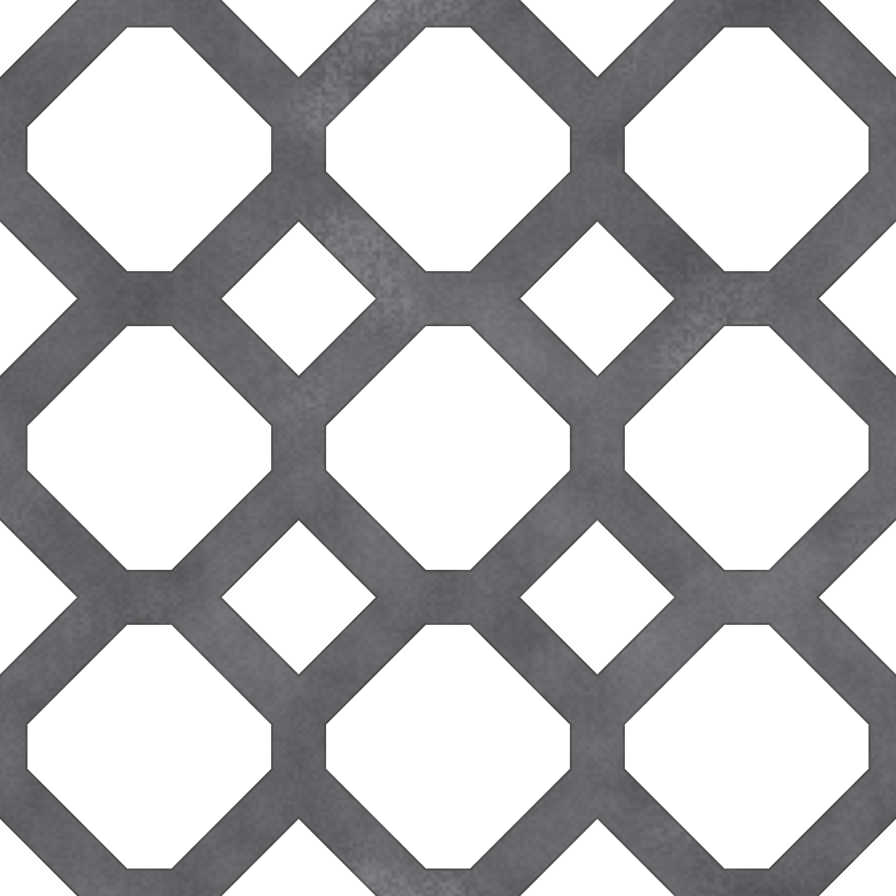
This pattern is drawn by a Shadertoy shader. Its source:

```glsl
// Lattice of worn grey stone bands around white clipped octagons and small diamonds.

const float REPEATS = 3.0;          // cells across and down
const float OCTAGON_HALF = 0.408;   // centre to flat side, in cells
const float OCTAGON_CUT = 0.482;    // |x| + |y| limit of the slanted sides
const float DIAMOND_HALF = 0.258;   // centre to diamond tip, in cells
const float EDGE_WIDTH = 0.007;     // dark rim of the stone, in cells
const vec3 WHITE = vec3(1.0);
const vec3 STONE_DARK = vec3(0.325, 0.325, 0.338);
const vec3 STONE_LIGHT = vec3(0.485, 0.483, 0.497);
const vec3 RIM = vec3(0.27, 0.27, 0.265);

float hash(vec2 p) {
    return fract(sin(dot(p, vec2(127.1, 311.7))) * 43758.5453);
}

// Value noise over the unit canvas that wraps after a whole number of cells.
float wrapNoise(vec2 uv, float cells, float seed) {
    vec2 p = uv * cells;
    vec2 i = floor(p);
    vec2 f = fract(p);
    f = f * f * (3.0 - 2.0 * f);
    vec2 a = mod(i, cells) + seed;
    vec2 b = mod(i + 1.0, cells) + seed;
    return mix(mix(hash(a), hash(vec2(b.x, a.y)), f.x),
               mix(hash(vec2(a.x, b.y)), hash(b), f.x), f.y);
}

float wrapFbm(vec2 uv, float cells, float seed) {
    float sum = 0.0;
    float weight = 0.5;
    for (int octave = 0; octave < 5; octave++) {
        sum += weight * wrapNoise(uv, cells, seed);
        cells *= 2.0;
        weight *= 0.5;
        seed += 17.0;
    }
    return sum / 0.96875;
}

float diamondDistance(vec2 q, float halfDiagonal) {
    return (q.x + q.y - halfDiagonal) * 0.70711;
}

// Signed distance to the white openings: positive on the stone.
float openingDistance(vec2 cell) {
    vec2 q = abs(cell);
    float octagon = max(max(q.x, q.y) - OCTAGON_HALF, diamondDistance(q, OCTAGON_CUT));
    float diamond = diamondDistance(0.5 - q, DIAMOND_HALF);
    return min(octagon, diamond);
}

vec3 stoneColor(vec2 uv) {
    float clouds = wrapFbm(uv, 7.0, 3.0);
    float mottling = wrapFbm(uv, 24.0, 41.0);
    float grain = wrapNoise(uv, 230.0, 7.0);

    // Broad clouds, finer mottling and grain
    float tone = 0.5 + 0.85 * (clouds - 0.5) + 0.5 * (mottling - 0.5) + 0.26 * (grain - 0.5);

    // Sparse pale scuffs, rougher than the rest
    float patches = smoothstep(0.58, 0.78, wrapFbm(uv, 5.0, 89.0));
    tone += patches * (0.16 + 0.45 * (grain - 0.5));
    return mix(STONE_DARK, STONE_LIGHT, clamp(tone, 0.0, 1.15));
}

void mainImage(out vec4 fragColor, in vec2 fragCoord) {
    vec2 uv = fragCoord / iResolution.xy;
    vec2 cell = fract(uv * REPEATS) - 0.5;
    float pixel = REPEATS / min(iResolution.x, iResolution.y);
    float d = openingDistance(cell);

    // Thin rim, unevenly worn along its length
    float rim = 1.0 - smoothstep(0.4 * EDGE_WIDTH, EDGE_WIDTH + pixel, d);
    float wear = mix(0.45, 1.0, wrapNoise(uv, 60.0, 23.0));
    vec3 stone = mix(stoneColor(uv), RIM, rim * wear);

    float coverage = smoothstep(-0.7 * pixel, 0.7 * pixel, d);
    fragColor = vec4(mix(WHITE, stone, coverage), 1.0);
}
```
